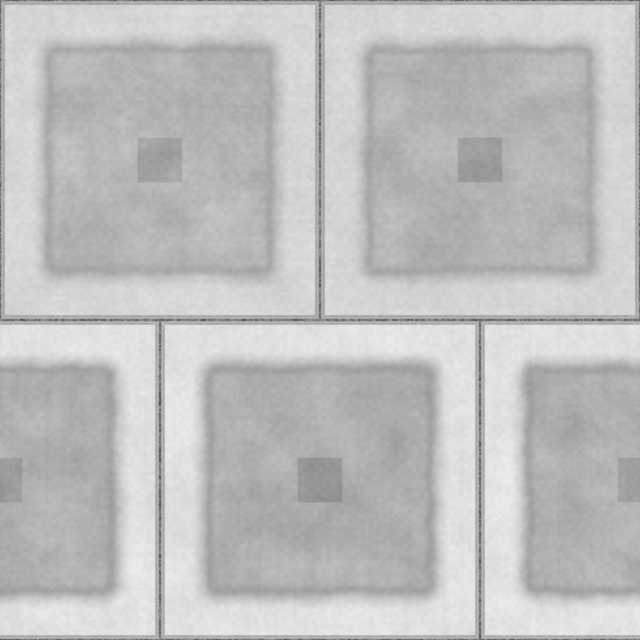
Reproduce this pattern procedurally as a Shadertoy shader.

```glsl
// Two courses of square grey tiles in running bond: pale soft rim, cloudy sunken
// panel, small darker square in the middle, and thin speckled double-edged joints.
// Each tile is shaded by box distances; value noise adds clouds, streaks and wear.

const float TILES = 2.0;            // tiles across and down
const float PANEL_HALF = 0.345;     // half sizes and widths in tile units
const float PANEL_ROUND = 0.025;
const float RIM_START = 0.338;
const float RIM_END = 0.408;
const float STUD_HALF = 0.07;
const float JOINT_HALF = 0.0045;
const float JOINT_EDGE = 0.0120;    // distance of the thin line beside the joint
const float JOINT_EDGE_WIDTH = 0.0035;
const vec2 RIM_SHADE = vec2(0.885, 0.835);    // lower course, upper course
const vec2 PANEL_SHADE = vec2(0.690, 0.710);
const float STUD_DARKEN = 0.085;
const float SHADOW_DARKEN = 0.070;
const float JOINT_SHADE = 0.44;
const float CLOUD_AMOUNT = 0.15;
const float GRAIN_AMOUNT = 0.035;
const float STREAK_AMOUNT = 0.022;
const float TILE_VARIATION = 0.025;

float hash(vec2 p) {
    return fract(sin(dot(p, vec2(127.1, 311.7))) * 43758.5453);
}

float valueNoise(vec2 p) {
    vec2 cell = floor(p);
    vec2 f = fract(p);
    f = f * f * (3.0 - 2.0 * f);
    float low = mix(hash(cell), hash(cell + vec2(1.0, 0.0)), f.x);
    float high = mix(hash(cell + vec2(0.0, 1.0)), hash(cell + vec2(1.0, 1.0)), f.x);
    return mix(low, high, f.y);
}

float cloudNoise(vec2 p) {
    float sum = 0.0;
    float weight = 0.5;
    for (int octave = 0; octave < 5; octave++) {
        sum += weight * valueNoise(p);
        p = mat2(1.6, 1.2, -1.2, 1.6) * p + 7.3;
        weight *= 0.55;
    }
    return sum / 1.055 - 0.5;
}

void mainImage(out vec4 fragColor, in vec2 fragCoord) {
    vec2 grid = fragCoord / iResolution.xy * TILES;
    float pixel = TILES / min(iResolution.x, iResolution.y);

    // Running bond: the lower course is shifted by half a tile
    float course = mod(floor(grid.y), 2.0);
    vec2 bond = grid + vec2(0.5 * (1.0 - course), 0.0);
    vec2 id = mod(floor(bond), TILES);
    vec2 local = fract(bond) - 0.5;
    vec2 q = abs(local);
    float box = max(q.x, q.y);
    float edge = 0.5 - box;

    // Surface variation
    float clouds = cloudNoise(grid * 9.0 + id * 17.0);
    float grain = cloudNoise(grid * 75.0);
    float wobble = 0.020 * cloudNoise(grid * 14.0 + 40.0);
    float acrossStreak = valueNoise(grid * vec2(5.0, 90.0)) - 0.5;
    float downStreak = valueNoise(grid * vec2(90.0, 3.0)) - 0.5;
    float streak = mix(downStreak, acrossStreak, 0.3 + 0.5 * course);
    float tone = TILE_VARIATION * (hash(id + 3.7) - 0.5);

    // Sunken panel with a soft shadow along the foot of the rim
    float core = PANEL_HALF - PANEL_ROUND;
    float bevel = core + length(max(q - core, 0.0)) + wobble;
    float rim = smoothstep(RIM_START, RIM_END, bevel);
    float shadow = exp(-pow(abs(bevel - PANEL_HALF) / 0.016, 2.0));
    float shade = mix(mix(PANEL_SHADE.x, PANEL_SHADE.y, course),
                      mix(RIM_SHADE.x, RIM_SHADE.y, course), rim) + tone;
    shade -= SHADOW_DARKEN * shadow * (0.85 + 1.5 * clouds);
    shade += clouds * CLOUD_AMOUNT * mix(1.0, 0.5, rim);
    shade += grain * GRAIN_AMOUNT * 2.0 + streak * STREAK_AMOUNT;

    // Central square
    float stud = 1.0 - smoothstep(-0.5 * pixel, 0.5 * pixel, box - STUD_HALF);
    shade -= STUD_DARKEN * stud;

    // Joint: grey border, thin line, then the speckled dark core
    float border = 1.0 - smoothstep(JOINT_EDGE - 0.002, JOINT_EDGE + 0.006, edge);
    float line = exp(-pow(abs(edge - JOINT_EDGE) / JOINT_EDGE_WIDTH, 2.0));
    float speckle = valueNoise(grid * 170.0) - 0.5;
    shade = mix(shade, 0.71, 0.75 * border);
    shade -= 0.12 * line * (1.0 + 0.6 * speckle);
    float soft = max(pixel, 0.003);
    float joint = 1.0 - smoothstep(JOINT_HALF - 0.5 * soft, JOINT_HALF + 0.5 * soft, edge);
    shade = mix(shade, JOINT_SHADE + 0.32 * speckle, joint * 0.9);

    fragColor = vec4(vec3(clamp(shade, 0.0, 1.0)), 1.0);
}
```
